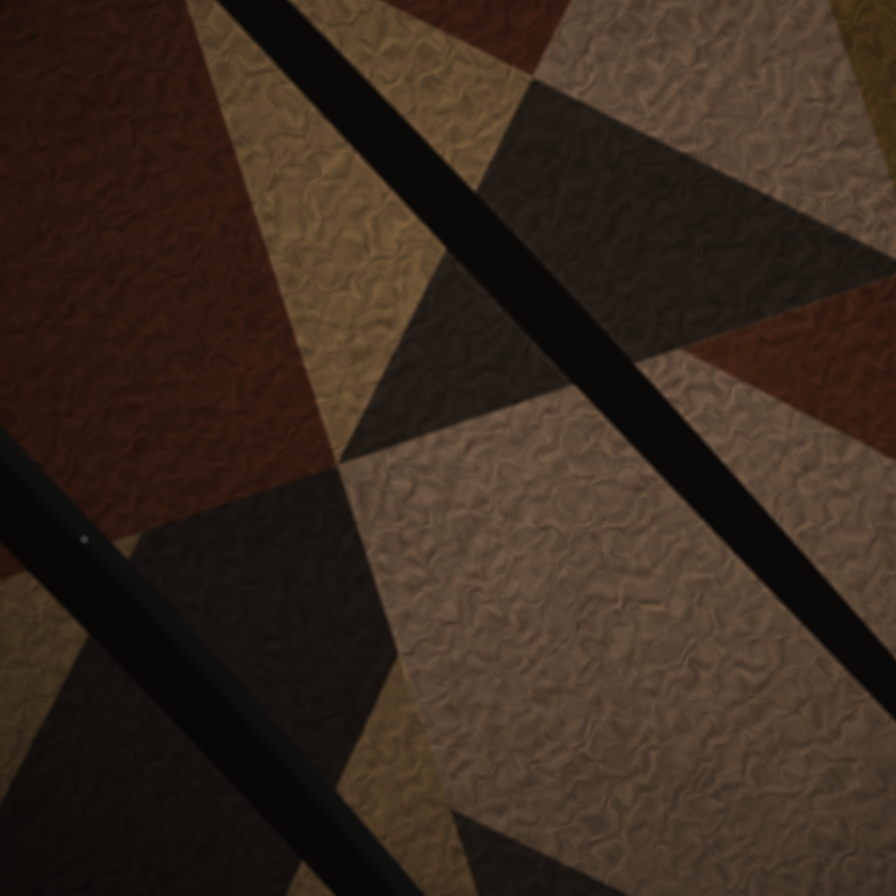
Give the GLSL for this texture, as a WebGL 1 fragment shader.

```glsl
precision highp float;
// Dim angular panels of grainy plaster crossed by two dark diagonal bars.

uniform vec2 u_resolution;

#define BEIGE vec3(0.365, 0.285, 0.220)
#define TAN vec3(0.375, 0.285, 0.185)
#define RUST vec3(0.200, 0.104, 0.066)
#define CHARCOAL vec3(0.128, 0.102, 0.083)
#define OLIVE vec3(0.275, 0.200, 0.095)
#define BAR vec3(0.043, 0.034, 0.028)
#define BAR_SIDE vec3(0.058, 0.057, 0.054)
#define EDGE_BLUR 0.004
#define SEAM_GLOW 0.16
#define GRAIN_SCALE 95.0
#define GRAIN_DEPTH 0.30
#define FALLOFF 0.72

float hash(vec2 p) {
  vec3 h = fract(vec3(p.xyx) * 0.1031);
  h += dot(h, h.yzx + 33.33);
  return fract((h.x + h.y) * h.z);
}

float noise(vec2 p) {
  vec2 i = floor(p), f = fract(p);
  f = f * f * (3.0 - 2.0 * f);
  return mix(mix(hash(i), hash(i + vec2(1.0, 0.0)), f.x),
             mix(hash(i + vec2(0.0, 1.0)), hash(i + 1.0), f.x), f.y);
}

// Signed distance to the line a-b; positive right of a downward line,
// above a rightward one (y runs down).
float side(vec2 p, vec2 a, vec2 b) {
  vec2 d = normalize(b - a);
  return dot(p - a, vec2(d.y, -d.x));
}

float cover(float d) {
  return smoothstep(-EDGE_BLUR, EDGE_BLUR, d);
}

float seam(float d) {
  return exp(-d * d / 0.00001);
}

// Embossed, warped noise: short worm-like ridges.
float grain(vec2 p) {
  vec2 q = p * GRAIN_SCALE;
  q += 1.6 * vec2(noise(q * 0.6 + 7.0), noise(q * 0.6 + 31.0));
  float relief = noise(q) - noise(q + vec2(0.45, 0.55));
  return relief + 0.35 * (noise(q * 2.3) - 0.5);
}

void main() {
  vec2 p = gl_FragCoord.xy / u_resolution;
  p.y = 1.0 - p.y;

  // Dividing lines of the panels
  float spine = side(p, vec2(0.208, 0.0), vec2(0.534, 1.0));
  float steep = side(p, vec2(0.638, 0.0), vec2(0.378, 0.514));
  float lowSteep = side(p, vec2(0.439, 0.742), vec2(0.319, 1.0));
  float leftSteep = side(p, vec2(0.098, 0.710), vec2(0.0, 0.898));
  float rise = side(p, vec2(0.0, 0.648), vec2(1.0, 0.307));
  float fall = side(p, vec2(0.423, 0.0), vec2(1.0, 0.289));
  float rightFall = side(p, vec2(0.762, 0.391), vec2(1.0, 0.514));
  float lowFall = side(p, vec2(0.508, 0.905), vec2(0.703, 1.0));
  float corner = side(p, vec2(0.924, 0.0), vec2(1.0, 0.215));

  // Panels right of the spine
  float aboveFall = cover(fall);
  vec3 wedge = mix(TAN, RUST * 1.05, aboveFall);
  vec3 pale = mix(BEIGE * 0.98, OLIVE, cover(corner));
  vec3 upper = mix(wedge, mix(CHARCOAL, pale, aboveFall), cover(steep));
  vec3 lower = mix(BEIGE, RUST * 1.12, cover(rightFall));
  lower = mix(lower, CHARCOAL * 1.05, cover(-lowFall));
  float aboveRise = cover(rise);
  vec3 rightSide = mix(lower, upper, aboveRise);

  // Panels left of the spine
  vec3 shade = mix(TAN * 0.88, CHARCOAL * 0.82, cover(leftSteep));
  shade = mix(shade, TAN * 0.92, cover(lowSteep));
  vec3 leftSide = mix(shade, RUST, aboveRise);
  vec3 color = mix(leftSide, rightSide, cover(spine));

  // Faint pale seams where panels meet
  float seams = seam(spine) * step(p.y, 0.76);
  seams += seam(steep) * step(p.y, 0.514) * 0.5;
  seams += seam(fall) * step(0.42, p.x) * 0.6;
  seams += seam(rise) * step(0.37, p.x) * 0.6;
  color += SEAM_GLOW * min(seams, 1.0) * BEIGE;

  // Plaster grain, blotches and the pool of light
  float blotch = noise(p * 9.0) * 0.6 + noise(p * 23.0) * 0.4 - 0.5;
  color *= 1.0 + GRAIN_DEPTH * grain(p) + 0.13 * blotch;
  vec2 fromLight = p - vec2(0.62, 0.36);
  color *= 1.05 - FALLOFF * dot(fromLight, fromLight);

  // Long bar, slightly bowed, with a thin lit rim
  float bow = sin(3.14159 * clamp((p.x - 0.27) / 0.73, 0.0, 1.0));
  float longLow = side(p, vec2(0.241, 0.0), vec2(1.0, 0.805)) + 0.003 * bow;
  float longTop = side(p, vec2(0.319, 0.0), vec2(1.0, 0.736)) - 0.010 * bow;
  color += 0.05 * BEIGE * (seam(longLow + 0.004) + seam(longTop - 0.004));
  color = mix(color, BAR, cover(longLow) * cover(-longTop));

  // Short bar with a cool upper face
  float bend = sin(3.14159 * clamp(p.x / 0.475, 0.0, 1.0));
  float shortTop = side(p, vec2(0.0, 0.475), vec2(0.475, 1.0)) - 0.007 * bend;
  float shortLow = side(p, vec2(0.0, 0.605), vec2(0.371, 1.0)) - 0.004 * bend;
  vec3 face = mix(BAR * 0.75, BAR_SIDE, smoothstep(-0.035, -0.012, shortTop));
  color = mix(color, face, cover(shortLow) * cover(-shortTop));

  // Tiny glint on the short bar
  color += 0.18 * smoothstep(0.007, 0.001, length(p - vec2(0.094, 0.602)));

  gl_FragColor = vec4(color, 1.0);
}
```
